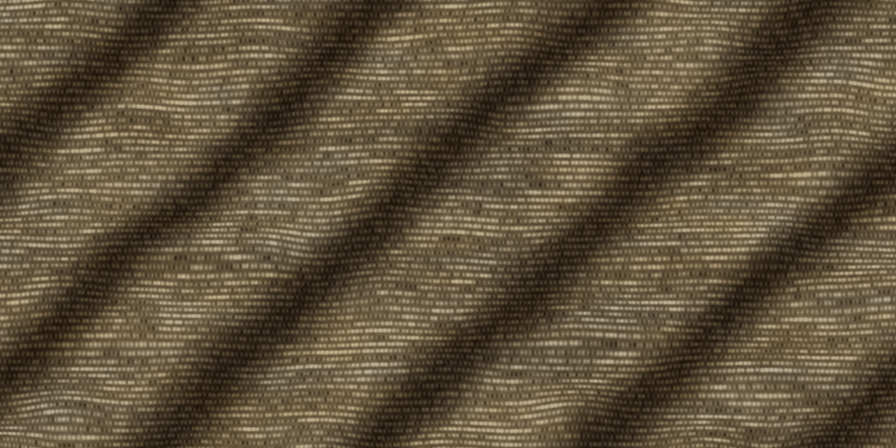
A WebGL 2 fragment shader for this texture:

```glsl
#version 300 es
precision highp float;

uniform vec2 u_resolution;
out vec4 fragColor;

const float TAU = 6.2831853;
const vec3 SHADOW = vec3(0.12, 0.085, 0.045);
const vec3 CLOTH = vec3(0.42, 0.36, 0.26);
const vec3 HIGHLIGHT = vec3(0.73, 0.67, 0.55);

float hash(vec2 p) {
    vec3 q = fract(vec3(p.xyx) * 0.1031);
    q += dot(q, q.yzx + 33.33);
    return fract((q.x + q.y) * q.z);
}

float noise(vec2 p) {
    vec2 cell = floor(p);
    vec2 f = fract(p);
    f = f * f * (3.0 - 2.0 * f);
    float low = mix(hash(cell), hash(cell + vec2(1.0, 0.0)), f.x);
    float high = mix(hash(cell + vec2(0.0, 1.0)), hash(cell + 1.0), f.x);
    return mix(low, high, f.y);
}

// Smooth 0..1 wave, zero at whole numbers
float wave(float x) {
    return 0.5 - 0.5 * cos(TAU * x);
}

// Diagonal folds: 0 in the valley, 1 on the ridge
float foldHeight(vec2 p, float firstValley, float spacing) {
    float bend = 0.07 * (noise(p * 3.0 + 7.0) - 0.5) + 0.03 * (noise(p * 9.0) - 0.5);
    float phase = (p.x + 1.0 - p.y - firstValley + bend) / spacing;
    float valleyDistance = abs(fract(phase + 0.5) - 0.5);
    float reach = mix(0.27, 0.36, noise(p * 2.5 + 19.0));
    return smoothstep(0.0, reach, valleyDistance);
}

// Staggered stitches and long slubs along wavering rows, centred on zero
float weave(vec2 p, float rowCount, float columnCount, float ridge) {
    float rows = p.y * rowCount + 1.3 * noise(p * vec2(7.0, 11.0));
    float row = floor(rows);
    float thread = wave(rows);
    float shift = 0.5 * row + 0.35 * hash(vec2(row, 3.0));
    float column = p.x * columnCount + shift + 0.8 * noise(p * 13.0);
    float stitch = wave(column) - 0.5;
    float fibre = noise(vec2(column, row)) - 0.5;
    float slub = noise(vec2(p.x * 15.0 + 40.0 * hash(vec2(row, 9.0)), row)) - 0.5;
    float detail = mix(0.38, 0.26, ridge) * stitch + 0.42 * fibre + 0.5 * ridge * slub;
    return 0.27 * (thread - 0.5) + thread * detail;
}

vec3 clothColor(float tone) {
    vec3 lower = mix(SHADOW, CLOTH, clamp(tone * 2.0, 0.0, 1.0));
    return mix(lower, HIGHLIGHT, clamp(tone * 2.0 - 1.0, 0.0, 1.0));
}

void main() {
    vec2 p = gl_FragCoord.xy / u_resolution.y;
    float ridge = foldHeight(p, 0.365, 0.492);

    // Fold shading, threads, wear and fine grain
    float tone = mix(0.11, 0.56, ridge);
    tone += mix(0.5, 1.0, ridge) * weave(p, 64.0, 96.0, ridge);
    tone += 0.14 * (noise(p * vec2(6.0, 10.0) + 31.0) - 0.5) * ridge;
    tone += 0.12 * (noise(p * vec2(110.0, 130.0)) - 0.5);

    // Slight warm and grey drift between patches
    vec3 color = clothColor(tone);
    float drift = noise(p * vec2(8.0, 24.0) + 53.0) - 0.5;
    color *= 1.0 + drift * vec3(0.05, 0.0, -0.10);
    fragColor = vec4(color, 1.0);
}
```
